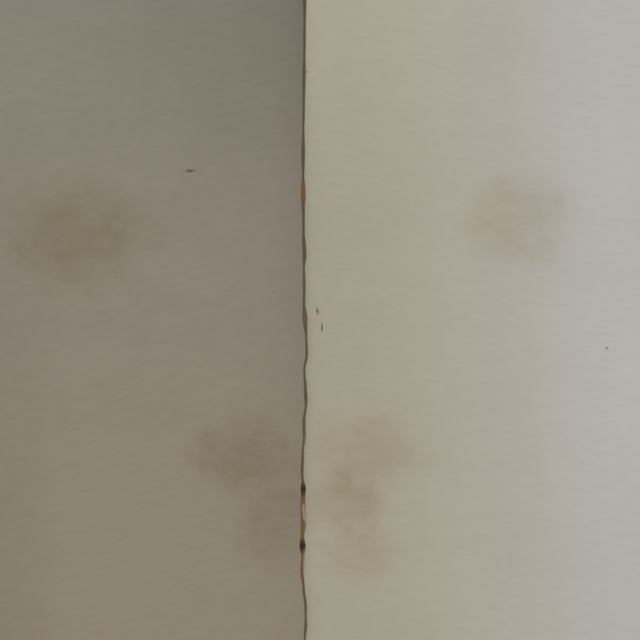
This texture is drawn by a Shadertoy shader. Its source:

```glsl
// Two sheets of aged paper meeting at a worn vertical fold: a shaded left page
// and a lit right page. Smooth gradients carry the light; stretched value noise
// gives paper grain, mottled stains and the frayed edge of the fold.

#define SEAM_X 0.4755
#define SEAM_WIDTH 0.0021
#define GRAIN 0.020
#define MOTTLE 0.014
#define STAIN_STRENGTH 0.9
#define SHADE_PAGE vec3(0.540, 0.512, 0.456)
#define LIT_NEAR vec3(0.640, 0.615, 0.545)
#define LIT_MID vec3(0.672, 0.650, 0.600)
#define LIT_FAR vec3(0.706, 0.696, 0.680)
#define FOLD_DARK vec3(0.310, 0.270, 0.220)
#define FOLD_BROWN vec3(0.400, 0.290, 0.200)

float hash(vec2 p) {
    return fract(sin(dot(p, vec2(127.1, 311.7))) * 43758.5453);
}

float noise(vec2 p) {
    vec2 i = floor(p), f = fract(p);
    f = f * f * (3.0 - 2.0 * f);
    return mix(mix(hash(i), hash(i + vec2(1, 0)), f.x),
               mix(hash(i + vec2(0, 1)), hash(i + vec2(1, 1)), f.x), f.y);
}

float fbm(vec2 p) {
    float sum = 0.0, amp = 0.5;
    for (int i = 0; i < 4; i++) {
        sum += amp * noise(p);
        p = mat2(1.6, 1.2, -1.2, 1.6) * p + 7.3;
        amp *= 0.5;
    }
    return sum / 0.9375;
}

// Soft blot with a ragged, mottled interior
float stain(vec2 p, vec2 center, vec2 radius) {
    vec2 q = (p - center) / radius;
    float edge = length(q) + 0.7 * (fbm(p * 28.0) - 0.5);
    return (1.0 - smoothstep(0.25, 1.15, edge)) * (0.45 + 0.9 * fbm(p * vec2(55.0, 80.0)));
}

// Small elongated fleck
float fleck(vec2 p, vec2 center, vec2 radius) {
    vec2 q = (p - center) / radius;
    return 1.0 - smoothstep(0.3, 1.2, length(q) + 0.5 * (noise(p * 450.0) - 0.5));
}

// Soft vertical interval
float span(float y, float low, float high) {
    return smoothstep(low - 0.008, low + 0.008, y) * (1.0 - smoothstep(high - 0.008, high + 0.008, y));
}

float seamX(float y) {
    float drift = 0.0018 * sin(y * 12.0 + 2.2) - 0.0012 * smoothstep(0.75, 1.0, y);
    float fray = 0.0045 * (noise(vec2(y * 38.0, 4.0)) - 0.5) * (1.0 - smoothstep(0.45, 0.75, y));
    return SEAM_X + drift + fray;
}

vec3 shadedPage(vec2 p, float d) {
    vec3 c = SHADE_PAGE + vec3(0.006, 0.001, -0.006) * (1.0 - 2.0 * p.y);
    c -= 0.035 * smoothstep(0.55, 1.0, p.y) * smoothstep(0.05, 0.42, p.x);
    c -= vec3(0.045, 0.047, 0.045) * exp(d / 0.035) * (0.45 + 0.55 * p.y);
    c -= 0.022 * (1.0 - smoothstep(0.0, 0.12, p.x)) * (1.0 - p.y);
    return c;
}

vec3 litPage(vec2 p, float d) {
    float x = p.x + 0.05 * (p.y - 0.5);
    vec3 c = mix(LIT_NEAR, LIT_MID, smoothstep(0.52, 0.78, x));
    c = mix(c, LIT_FAR, smoothstep(0.74, 0.98, x));
    c += 0.022 * smoothstep(0.65, 1.0, p.y) * (1.0 - smoothstep(0.5, 0.85, p.x));
    c -= 0.012 * (1.0 - smoothstep(0.0, 0.4, p.y)) * smoothstep(0.75, 1.0, p.x);
    c -= 0.07 * exp(-d / 0.007) * (1.0 - 0.6 * smoothstep(0.7, 1.0, p.y));
    return c;
}

void mainImage(out vec4 fragColor, in vec2 fragCoord) {
    vec2 p = fragCoord / iResolution.xy;
    float px = 1.0 / iResolution.x;
    float d = p.x - seamX(p.y);
    float lit = smoothstep(-px, px, d);
    vec3 color = mix(shadedPage(p, min(d, 0.0)), litPage(p, max(d, 0.0)), lit);

    // Paper grain: slanted on the shaded page, nearly level on the lit one
    vec2 g = vec2(p.x, p.y - mix(0.25, -0.04, lit) * p.x);
    color += GRAIN * (fbm(g * vec2(70.0, 190.0)) - 0.5);
    color += MOTTLE * (fbm(p * vec2(9.0, 14.0)) - 0.5);

    // Stains, paired across the fold
    float blots = stain(p, vec2(0.115, 0.630), vec2(0.120, 0.100));
    blots += 0.85 * stain(p, vec2(0.815, 0.658), vec2(0.105, 0.085));
    float low = stain(p, vec2(0.390, 0.285), vec2(0.095, 0.075));
    low += 0.7 * stain(p, vec2(0.420, 0.185), vec2(0.060, 0.085));
    low += 0.8 * stain(p, vec2(0.575, 0.300), vec2(0.090, 0.080));
    low += 0.9 * stain(p, vec2(0.540, 0.210), vec2(0.075, 0.065));
    low += 0.6 * stain(p, vec2(0.565, 0.135), vec2(0.080, 0.060));
    color -= STAIN_STRENGTH * (blots * vec3(0.040, 0.050, 0.068) + low * vec3(0.038, 0.056, 0.068));

    // Flecks
    float specks = fleck(p, vec2(0.297, 0.733), vec2(0.0075, 0.0028));
    specks += fleck(p, vec2(0.496, 0.514), vec2(0.0026, 0.0060));
    specks += fleck(p, vec2(0.503, 0.488), vec2(0.0022, 0.0075));
    specks += 0.8 * fleck(p, vec2(0.479, 0.888), vec2(0.0030, 0.0022));
    specks += 0.7 * fleck(p, vec2(0.948, 0.456), vec2(0.0035, 0.0022));
    color = mix(color, color * vec3(0.74, 0.69, 0.66), min(specks, 1.0));

    // Fold: dark crack, exposed brown core, black gaps and pale torn fibres
    float core = span(p.y, 0.685, 0.715) + span(p.y, 0.495, 0.51) + span(p.y, 0.09, 0.225);
    float gap = span(p.y, 0.229, 0.242) + span(p.y, 0.138, 0.155);
    float width = SEAM_WIDTH * (0.65 + 0.7 * noise(vec2(p.y * 55.0, 9.0)) + 0.6 * core + 0.5 * gap);
    float crack = 1.0 - smoothstep(width - px, width + px, abs(d));
    vec3 crackColor = mix(FOLD_DARK, FOLD_BROWN, min(core, 1.0));
    crackColor = mix(crackColor, vec3(0.14, 0.11, 0.09), min(gap, 1.0));
    color = mix(color, crackColor, 0.85 * crack);
    float fibre = smoothstep(0.55, 0.8, noise(vec2(p.y * 30.0, 17.0))) * (1.0 - smoothstep(0.45, 0.6, p.y));
    float offset = d + 0.002 - 0.006 * noise(vec2(p.y * 24.0, 31.0));
    color = mix(color, vec3(0.65, 0.62, 0.56), 0.6 * fibre * (1.0 - smoothstep(0.0007, 0.0007 + 1.5 * px, abs(offset))));

    fragColor = vec4(clamp(color, 0.0, 1.0), 1.0);
}
```
